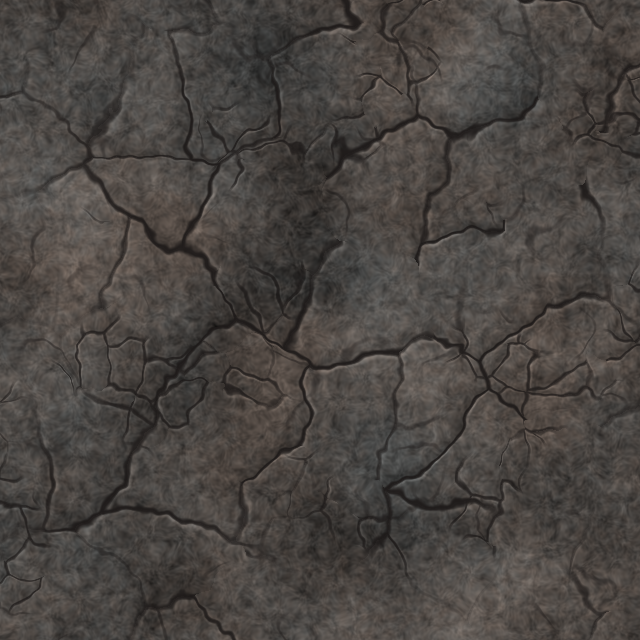
This texture is drawn by a WebGL 2 fragment shader. Its source:

```glsl
#version 300 es
precision highp float;
// Dark weathered rock: mottled brown and blue-grey stone split by cracks.
// Cracks are warped Voronoi borders whose strength varies per border, with
// pale rims and soft shade; layered gradient noise gives stain and grain.

uniform vec2 u_resolution;
out vec4 fragColor;

const float SLAB_CELLS = 6.2;        // large slabs across the canvas
const float PEBBLE_CELLS = 17.0;     // small broken stones across the canvas
const float SLAB_CRACK = 0.0062;     // half widths of the cracks
const float PEBBLE_CRACK = 0.0045;
const float SHADE_REACH = 0.016;     // falloff of the shade beside a crack
const float BASE_TONE = 0.288;
const float MOTTLE = 0.15;
const float GRAIN = 0.17;
const float RIM_LIGHT = 0.12;
const vec2 LIGHT_DIR = vec2(-0.6, 0.8);
const vec3 WARM = vec3(1.10, 0.98, 0.90);
const vec3 COOL = vec3(0.98, 0.99, 0.98);
const vec3 CRACK_COLOR = vec3(0.115, 0.10, 0.097);

vec2 hash2(vec2 p) {
    vec3 q = fract(p.xyx * vec3(0.1031, 0.1030, 0.0973));
    q += dot(q, q.yzx + 33.33);
    return fract((q.xx + q.yz) * q.zy);
}

float cornerRamp(vec2 cell, vec2 f, vec2 corner) {
    return dot(hash2(cell + corner) * 2.0 - 1.0, f - corner);
}

float gradientNoise(vec2 p) {
    vec2 i = floor(p), f = fract(p);
    vec2 u = f * f * f * (f * (f * 6.0 - 15.0) + 10.0);
    float low = mix(cornerRamp(i, f, vec2(0, 0)), cornerRamp(i, f, vec2(1, 0)), u.x);
    float high = mix(cornerRamp(i, f, vec2(0, 1)), cornerRamp(i, f, vec2(1, 1)), u.x);
    return mix(low, high, u.y);
}

vec2 noise2(vec2 p) {
    return vec2(gradientNoise(p + 17.3), gradientNoise(p + 71.9));
}

float fbm(vec2 p, int octaves, float gain) {
    const mat2 TURN = mat2(1.6, 1.2, -1.2, 1.6);
    float sum = 0.0, amp = 1.0;
    for (int k = 0; k < octaves; k++) {
        sum += amp * gradientNoise(p);
        p = TURN * p + 31.7;
        amp *= gain;
    }
    return sum;
}

// Returns crack depth, lit rim and soft shade around Voronoi borders.
// Borders whose pair hash lies below "missing" are left closed.
vec3 cracks(vec2 p, float cells, float width, float missing) {
    p *= cells;
    vec2 base = floor(p), site = vec2(0.0), siteId = vec2(0.0);
    float best = 1e3;
    for (int j = -1; j <= 1; j++)
    for (int i = -1; i <= 1; i++) {
        vec2 id = base + vec2(i, j);
        vec2 r = id + hash2(id + 50.0) - p;
        if (dot(r, r) < best) { best = dot(r, r); site = r; siteId = id; }
    }
    vec3 result = vec3(0.0);
    for (int j = -2; j <= 2; j++)
    for (int i = -2; i <= 2; i++) {
        vec2 id = siteId + vec2(i, j);
        vec2 r = id + hash2(id + 50.0) - p;
        vec2 across = r - site;
        if (dot(across, across) < 1e-5) continue;
        vec2 n = normalize(across);
        float d = dot(0.5 * (r + site), n) / cells;
        vec2 pair = hash2(id + siteId + 211.0);
        float open = smoothstep(missing, missing + 0.3, pair.x);
        float w = width * mix(0.55, 1.15, pair.y);
        float lit = 0.5 + 0.5 * dot(n, LIGHT_DIR);
        float band = smoothstep(0.6 * w, 1.1 * w, d) * (1.0 - smoothstep(1.1 * w, 2.2 * w, d));
        result = max(result, open * vec3(1.0 - smoothstep(0.2 * w, w, d),
            band * (0.25 + 0.75 * lit), (1.1 - lit) * exp(-max(d, 0.0) / SHADE_REACH)));
    }
    return result;
}

void main() {
    vec2 p = gl_FragCoord.xy / min(u_resolution.x, u_resolution.y);

    // Bend the borders at several scales
    vec2 bent = p + 0.07 * noise2(p * 5.0) + 0.028 * noise2(p * 17.0) + 0.009 * noise2(p * 52.0);

    // Regions where slabs, pebbles and hairlines appear
    float centre = 1.0 - smoothstep(0.28, 0.62, length(p - vec2(0.5, 0.53)));
    float slabMask = smoothstep(-0.35, 0.15, gradientNoise(p * 4.0 + 3.1) + 0.45 * centre - 0.2);
    float pebbleMask = smoothstep(0.12, 0.24, gradientNoise(p * 5.0 + 9.4) + 0.1 * centre - 0.04);
    float hairMask = smoothstep(0.0, 0.25, gradientNoise(p * 8.0 + 23.0));

    vec3 slab = cracks(bent, SLAB_CELLS, SLAB_CRACK, 0.12) * slabMask;
    vec3 pebble = cracks(bent + 4.7, PEBBLE_CELLS, PEBBLE_CRACK, 0.1) * pebbleMask;
    vec3 crack = max(slab, pebble * vec3(0.8, 0.8, 0.6));
    float hair = hairMask * (1.0 - smoothstep(0.005, 0.035, abs(gradientNoise(bent * 9.0 + 40.0))));

    // Stone tone: broad stains and fibrous grain
    float stain = fbm(p * 3.5 + 12.0, 5, 0.6);
    vec2 fibre = p + 0.012 * noise2(p * 30.0);
    float grain = fbm(fibre * 48.0, 3, 0.85);
    float scratch = 0.22 - abs(gradientNoise(fibre * 75.0 + 5.0));
    float tone = BASE_TONE + MOTTLE * stain + GRAIN * (0.62 * grain + 0.4 * scratch);

    float rimBreak = smoothstep(-0.25, 0.25, gradientNoise(p * 14.0 + 60.0));
    tone += RIM_LIGHT * crack.y * (0.3 + 0.9 * rimBreak);
    tone *= 1.0 - 0.38 * crack.z;

    // Tint and crack filling
    float warmth = 0.55 + 1.1 * fbm(p * 4.0 + 80.0, 3, 0.5) + 0.5 * gradientNoise(p * 70.0);
    vec3 color = tone * mix(COOL, WARM, clamp(warmth, 0.0, 1.0));
    color = mix(color, CRACK_COLOR, clamp(max(0.88 * crack.x, 0.45 * hair), 0.0, 1.0));
    fragColor = vec4(clamp(color, 0.0, 1.0), 1.0);
}
```
